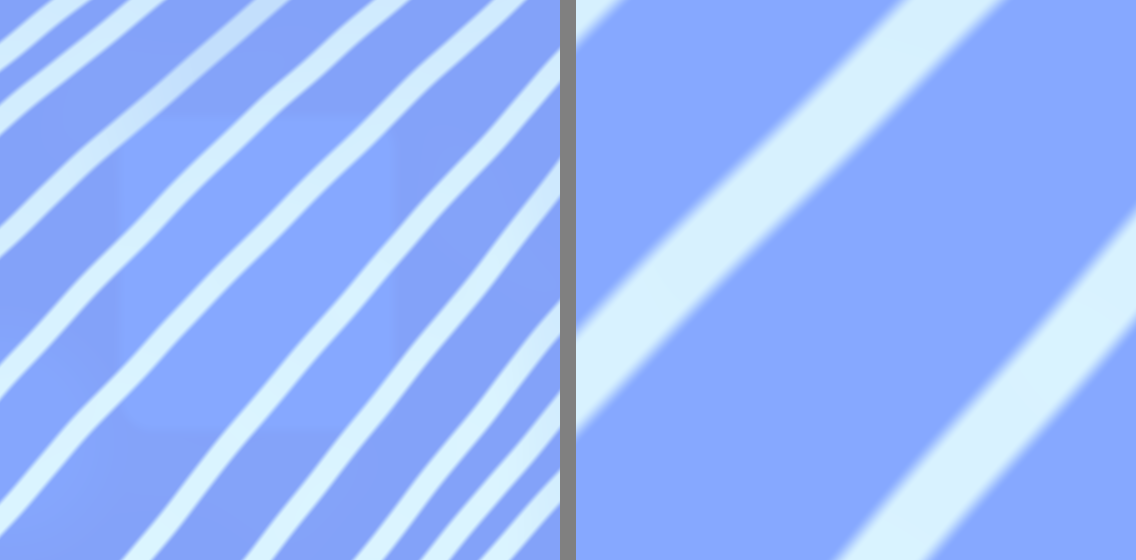
Left: the whole. Right: its middle third, enlarged.
Reproduce this pattern procedurally as a WebGL 1 fragment shader.

```glsl
precision highp float;

// Ten pale, soft-edged diagonal stripes fanning gently over a periwinkle field.
// Each stripe is a slightly bent curve in diagonal coordinates; spacing, tilt
// and bend follow its rank, with gradient noise for a hand-drawn wobble.

uniform vec2 u_resolution;

const int   STRIPES     = 10;
const float HALF_WIDTH  = 0.0205;
const float SOFTNESS    = 0.0060;
const float WOBBLE      = 0.008;
const float WOBBLE_FREQ = 4.0;
const vec3  FIELD_DIM   = vec3(0.515, 0.635, 0.975);
const vec3  FIELD_LIT   = vec3(0.525, 0.660, 1.000);
const vec3  STRIPE_DIM  = vec3(0.765, 0.875, 0.990);
const vec3  STRIPE_LIT  = vec3(0.865, 0.965, 1.000);
const vec2  PANEL_MID   = vec2(0.459, 0.512);
const vec2  PANEL_HALF  = vec2(0.245, 0.280);
const float PANEL_ROUND = 0.06;

vec2 gradientAt(vec2 cell) {
  float h = fract(sin(dot(cell, vec2(127.1, 311.7))) * 43758.5);
  return vec2(cos(6.2832 * h), sin(6.2832 * h));
}

float gradientNoise(vec2 p) {
  vec2 i = floor(p), f = fract(p);
  vec2 w = f * f * f * (f * (f * 6.0 - 15.0) + 10.0);
  float a = dot(gradientAt(i), f);
  float b = dot(gradientAt(i + vec2(1.0, 0.0)), f - vec2(1.0, 0.0));
  float c = dot(gradientAt(i + vec2(0.0, 1.0)), f - vec2(0.0, 1.0));
  float d = dot(gradientAt(i + 1.0), f - 1.0);
  return mix(mix(a, b, w.x), mix(c, d, w.x), w.y);
}

float roundedBox(vec2 p, vec2 halfSize, float radius) {
  vec2 q = abs(p) - halfSize + radius;
  return length(max(q, 0.0)) + min(max(q.x, q.y), 0.0) - radius;
}

// Distance to a stripe; rank is signed and zero at the middle of the fan.
float stripeDistance(float rank, float along, float across) {
  float middle = exp(-2.0 * rank * rank);
  float start = 1.032 - 0.037 * smoothstep(2.5, 3.5, abs(rank))
              + rank * (0.2497 - 0.00265 * rank * rank + 0.05 * middle);
  float tilt = -0.005 - 0.115 * sin(0.48 * (rank + 1.25))
             + 0.04 * (1.0 - rank) * middle;
  float s = sin(rank);
  float bend = 0.025 - 0.03 * s * s * s;
  float wobble = WOBBLE * gradientNoise(vec2(along * WOBBLE_FREQ, rank * 3.7));
  float slope = tilt + 2.0 * bend * along;
  float offset = across - start - along * (tilt + bend * along) - wobble;
  return abs(offset) * inversesqrt(2.0 * (1.0 + slope * slope));
}

// Stripes brighten downwards; one rank and the right-hand ends are paler.
vec3 stripeColor(float rank, vec2 uv) {
  float light = 0.92 - 0.42 * uv.y * uv.y;
  float faded = exp(-4.0 * (rank + 2.5) * (rank + 2.5));
  light -= faded * (0.12 + 0.5 * smoothstep(0.1, 0.4, uv.x));
  light -= 0.3 * smoothstep(0.88, 1.0, uv.x) * step(1.0, rank);
  light += 0.08 * gradientNoise(uv * 5.0 + rank);
  return mix(STRIPE_DIM, STRIPE_LIT, clamp(light, 0.0, 1.0));
}

vec3 fieldColor(vec2 uv) {
  float panel = roundedBox(uv - PANEL_MID, PANEL_HALF, PANEL_ROUND);
  float light = 1.0 - smoothstep(-0.015, 0.015, panel);
  float cornerGlow = 1.0 - smoothstep(0.12, 0.25, length(uv - vec2(0.0, 0.22)));
  light = max(light, 0.65 * cornerGlow);
  light += 0.25 * gradientNoise(uv * 3.0) * (1.0 - light);
  return mix(FIELD_DIM, FIELD_LIT, clamp(light, 0.0, 1.0));
}

void main() {
  vec2 uv = gl_FragCoord.xy / u_resolution;
  float along = uv.x + uv.y - 1.0;
  float across = uv.x - uv.y + 1.0;
  float soft = max(SOFTNESS, 1.0 / min(u_resolution.x, u_resolution.y));

  vec3 color = fieldColor(uv);
  for (int i = 0; i < STRIPES; i++) {
    float rank = float(i) - 0.5 * float(STRIPES - 1);
    float d = stripeDistance(rank, along, across);
    float cover = 1.0 - smoothstep(HALF_WIDTH - soft, HALF_WIDTH + soft, d);
    color = mix(color, stripeColor(rank, uv), cover);
  }
  gl_FragColor = vec4(color, 1.0);
}
```
